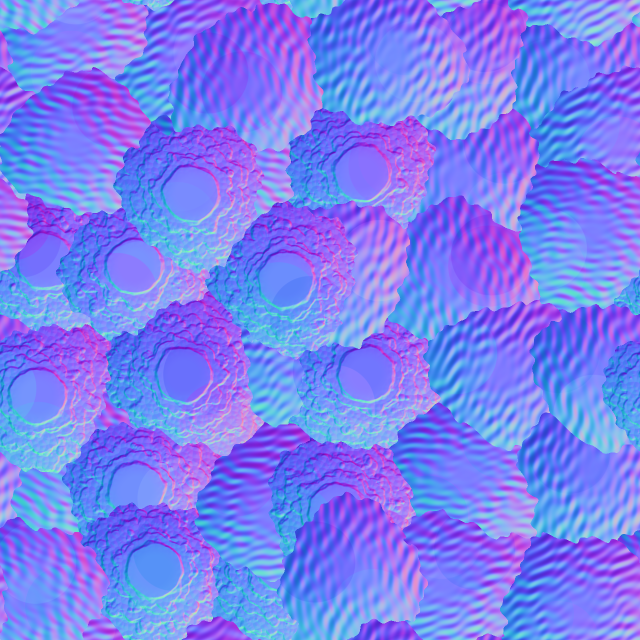
Write a Shadertoy shader that draws this texture map.

```glsl
#define CELLS 6.0
#define STONE_RADIUS 0.66
#define RIM_JAG 0.022
#define DOME 0.50
#define RIPPLE_FREQ 52.0
#define RIPPLE_SLOPE 0.24
#define FLAKE_STEP 0.013
#define FLAKE_RINGS 6.0
#define GRAIN 0.006
#define FACET_TILT 0.36

const float TAU = 6.2832;

vec2 hash2(vec2 p) {
    p = vec2(dot(p, vec2(127.1, 311.7)), dot(p, vec2(269.5, 183.3)));
    return fract(sin(p) * 43758.55);
}

// Distance to the nearest scattered point
float cellNoise(vec2 p) {
    vec2 base = floor(p), f = p - base;
    float nearest = 4.0;
    for (int y = -1; y <= 1; y++)
    for (int x = -1; x <= 1; x++) {
        vec2 o = vec2(x, y);
        vec2 d = o + hash2(base + o) - f;
        nearest = min(nearest, dot(d, d));
    }
    return sqrt(nearest);
}

// Layered sines that roughen the stone outlines
vec2 jag(vec2 p) {
    vec2 a = sin(p.yx * 19.0 + 2.0 * sin(p * 7.0));
    vec2 b = sin(p.yx * 43.0 + p * 17.0 + 2.0 * sin(p * 13.0));
    return RIM_JAG * (a + 0.6 * b);
}

// Topmost stone: xy = offset from its centre, zw = its seed
vec4 findStone(vec2 p) {
    vec2 base = floor(p), rough = p + jag(p);
    vec4 stone = vec4(0.0);
    float best = 100.0;
    for (int y = -1; y <= 1; y++)
    for (int x = -1; x <= 1; x++) {
        vec2 id = base + vec2(x, y);
        vec2 seed = hash2(mod(id, CELLS) + 3.7);
        vec2 centre = id + 0.5 + 0.7 * (hash2(seed * 91.0) - 0.5);
        vec2 q = rough - centre;
        float lobes = sin(3.0 * atan(q.y, q.x) + seed.x * TAU);
        float d = length(q) * (1.0 + 0.09 * lobes);
        float key = d < STONE_RADIUS ? seed.y : 1.0 + d;
        if (key < best) {
            best = key;
            stone = vec4(p - centre, seed);
        }
    }
    return stone;
}

// Wavy ridges from sines of nearby directions
float ripples(vec2 q, vec2 seed) {
    float sum = 0.0;
    for (int i = 0; i < 4; i++) {
        float k = float(i);
        float angle = seed.x * TAU + (k - 1.5) * 0.3;
        vec2 dir = vec2(cos(angle), sin(angle));
        float across = dot(q, dir), along = dot(q, vec2(-dir.y, dir.x));
        float freq = RIPPLE_FREQ * (0.75 + 0.2 * k);
        float bend = 1.3 * sin(along * 9.0 + k * 2.1 + seed.y * 30.0) + 0.5 * sin(along * 23.0 + across * 11.0 + k);
        sum += sin(across * freq + bend + k * 4.3) / freq;
    }
    return sum * RIPPLE_SLOPE;
}

// Broken terraces stepping down towards the rim
float flakes(vec2 q, vec2 seed) {
    float r = length(q), rim = smoothstep(0.17, 0.38, r), sum = 0.0;
    for (int i = 0; i < 2; i++) {
        vec2 o = seed * 40.0 + float(i) * 7.3;
        float rough = 1.2 * cellNoise(q * 5.0 + o) + 0.45 * cellNoise(q * 13.0 + o);
        float t = max(r - 0.17, 0.0) * FLAKE_RINGS + rim * rough;
        sum -= floor(t) + smoothstep(0.7, 1.0, fract(t));
    }
    return sum * FLAKE_STEP - GRAIN * rim * cellNoise(q * 19.0 + seed * 9.0);
}

float height(vec2 q, vec2 seed) {
    float r = length(q), slope = max(r - 0.14, 0.0);
    float style = smoothstep(0.4, 0.5, hash2(seed * 57.0).x);
    float detail = style > 0.5 ? ripples(q, seed) * smoothstep(0.0, 0.42, r) : flakes(q, seed);
    return detail - DOME * slope * slope * mix(0.75, 1.0, style);
}

// Flat tilted discs laid over the stone
vec2 facets(vec2 q, vec2 seed) {
    vec2 tilt = vec2(0.0);
    for (int i = 0; i < 2; i++) {
        vec2 s = seed * 73.0 + float(i) * 5.1;
        float d = length(q - 0.9 * (hash2(s) - 0.5));
        tilt += (hash2(s + 2.3) - 0.5) * FACET_TILT * smoothstep(0.385, 0.375, d);
    }
    return tilt;
}

vec3 normalColour(vec2 p) {
    vec4 stone = findStone(p);
    vec2 q = stone.xy, seed = stone.zw, e = vec2(0.008, 0.0);
    float h = height(q, seed);
    vec2 grad = vec2(height(q + e.xy, seed), height(q + e.yx, seed)) - h;
    vec2 slope = grad / e.x * vec2(-1.0, 1.0) + facets(q, seed);
    return normalize(vec3(slope - vec2(0.03, 0.0), 1.0)) * 0.5 + 0.5;
}

void mainImage(out vec4 fragColor, in vec2 fragCoord) {
    // Four samples smooth the outlines
    vec3 colour = vec3(0.0);
    for (int i = 0; i < 4; i++) {
        vec2 shift = vec2(i % 2, i / 2) * 0.5 - 0.25;
        colour += normalColour((fragCoord + shift) / iResolution.y * CELLS);
    }
    fragColor = vec4(colour * 0.25, 1.0);
}
```
